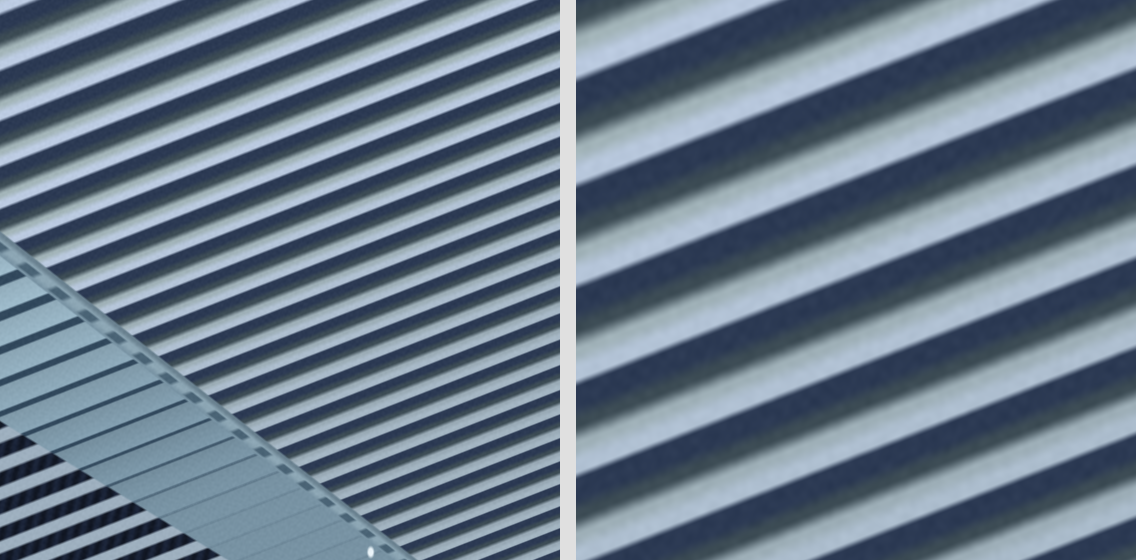
Left, the full canvas; right, a detail of the centre.
This pattern is drawn by a WebGL 2 fragment shader. Its source:

```glsl
#version 300 es
precision highp float;

uniform vec2 u_resolution;
out vec4 fragColor;

// Slat layout: index = x + y * v + z * v * v, denser toward the bottom
const float SLAT_SLOPE = 0.39;
const vec3 SLAT_INDEX = vec3(-0.551, 8.96, 6.35);
const float SLAT_SHIFT = 0.27;

// Diagonal borders: height at the left side, slope
const vec2 RAIL_LINE = vec2(0.413, 0.788);
const vec2 GRILLE_LINE = vec2(0.752, 0.61);
const float RAIL_WIDTH = 0.044;
const float SEAM_PHASE = 0.55;
const float GRILLE_PHASE = -0.22;
const float EDGE_SOFTNESS = 0.003;
const float GRAIN = 0.014;
const vec2 GLINT_POS = vec2(0.662, 0.986);

const vec3 NAVY = vec3(0.17, 0.225, 0.325);
const vec3 CHARCOAL = vec3(0.235, 0.295, 0.33);
const vec3 SAGE = vec3(0.64, 0.71, 0.725);
const vec3 SKY = vec3(0.74, 0.80, 0.89);
const vec3 HAZE = vec3(0.64, 0.71, 0.76);
const vec3 STEEL = vec3(0.47, 0.575, 0.64);
const vec3 PALE_STEEL = vec3(0.60, 0.71, 0.77);
const vec3 SEAM = vec3(0.19, 0.28, 0.36);
const vec3 NOTCH = vec3(0.29, 0.39, 0.46);
const vec3 GRILLE_DARK = vec3(0.085, 0.115, 0.18);
const vec3 GRILLE_LIGHT = vec3(0.62, 0.69, 0.75);

// Repeating soft bar centred on a phase of the slat index
float bar(float index, float phase, float halfWidth, float soft) {
    float t = abs(fract(index - phase + 0.5) - 0.5);
    float s = max(soft, fwidth(index) * 0.7);
    return 1.0 - smoothstep(halfWidth - s, halfWidth + s, t);
}

// Soft step across a border
float past(float d) {
    float s = max(EDGE_SOFTNESS, fwidth(d) * 0.7);
    return smoothstep(-s, s, d);
}

// Fine woven mottling from layered sines
float grain(vec2 p) {
    float sum = 0.0;
    float amp = 0.5;
    for (int i = 0; i < 4; i++) {
        sum += amp * sin(p.x * 310.0 + 2.0 * sin(p.y * 73.0)) * sin(p.y * 370.0 + 2.0 * sin(p.x * 59.0));
        p = mat2(0.8, 0.6, -0.6, 0.8) * p * 1.27;
        amp *= 0.75;
    }
    return sum;
}

// Rounded slat: navy shadow, charcoal, sage shoulder, bright lip
vec3 slatColor(float index, float depth) {
    float f = fract(index + SLAT_SHIFT);
    float soft = max(0.05, fwidth(index) * 0.7);
    vec3 lip = mix(SKY, HAZE, depth);
    vec3 shoulder = mix(SAGE, HAZE * 0.94, depth);
    vec3 col = mix(NAVY, CHARCOAL, smoothstep(0.18, 0.38, f));
    col = mix(col, shoulder, smoothstep(0.40, 0.61, f));
    col = mix(col, lip, smoothstep(0.62, 0.82, f));
    return mix(col, NAVY, smoothstep(1.0 - 2.0 * soft, 1.0, f));
}

// Flat strip with thin seams that fade out lower down
vec3 stripColor(float index, float v) {
    float halfWidth = mix(0.14, 0.055, smoothstep(0.5, 0.95, v));
    float strength = 1.0 - 0.88 * smoothstep(0.86, 1.1, v);
    vec3 col = mix(PALE_STEEL, STEEL, smoothstep(0.5, 0.95, v));
    float slope = fract(index - SEAM_PHASE);
    col *= 1.0 + 0.14 * (slope - 0.5) * strength;
    return mix(col, SEAM, strength * bar(index, SEAM_PHASE, halfWidth, 0.045));
}

// Rail with a lit lip and one notch per slat
vec3 railColor(float index, float across) {
    vec3 col = mix(STEEL * 0.88, PALE_STEEL * 0.92, smoothstep(0.1, 0.45, across));
    col = mix(col, STEEL, smoothstep(0.6, 1.0, across));
    float notch = smoothstep(0.35, 0.5, across) * (1.0 - smoothstep(0.78, 0.95, across));
    return mix(col, NOTCH, notch * bar(index, SEAM_PHASE, 0.24, 0.09));
}

// Open grille with mottled gaps
vec3 grilleColor(float index, float x) {
    vec3 gap = GRILLE_DARK * (1.0 + 0.25 * sin(x * 260.0 + 3.0 * index));
    return mix(GRILLE_LIGHT, gap, bar(index, GRILLE_PHASE, 0.26, 0.07));
}

void main() {
    vec2 p = gl_FragCoord.xy / u_resolution;
    p.y = 1.0 - p.y; // measure downward from the top
    float v = p.y + SLAT_SLOPE * p.x;
    float index = SLAT_INDEX.x + v * (SLAT_INDEX.y + v * SLAT_INDEX.z);

    // Signed heights below each border
    float railD = p.y - RAIL_LINE.x - RAIL_LINE.y * p.x;
    float grilleD = p.y - GRILLE_LINE.x - GRILLE_LINE.y * p.x;
    float railWidth = RAIL_WIDTH * (1.0 - 0.3 * p.x);

    // Layers from the slats down to the grille
    vec3 col = slatColor(index, smoothstep(0.3, 1.2, v));
    col = mix(col, railColor(index, railD / railWidth), past(railD));
    col = mix(col, stripColor(index, v), past(railD - railWidth));
    col = mix(col, grilleColor(index, p.x), past(grilleD));

    // Small glint at the foot of the rail
    vec2 g = (p - GLINT_POS) * vec2(1.0, 0.6);
    col = mix(col, vec3(0.92, 0.96, 0.98), 1.0 - smoothstep(0.003, 0.008, length(g)));

    col += GRAIN * grain(p);
    fragColor = vec4(clamp(col, 0.0, 1.0), 1.0);
}
```
